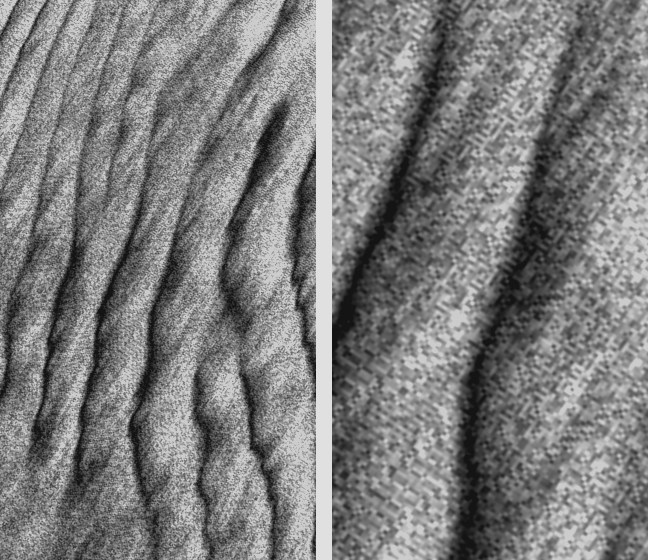
Left: the whole. Right: its middle third, enlarged.
This texture is drawn by a WebGL 1 fragment shader. Its source:

```glsl
precision highp float;

uniform vec2 u_resolution;

float hash(vec2 cell) {
  return fract(sin(dot(cell, vec2(127.1, 311.7))) * 43758.5453);
}

float noise(vec2 p) {
  vec2 cell = floor(p);
  vec2 f = fract(p);
  f = f * f * (3.0 - 2.0 * f);
  return mix(mix(hash(cell), hash(cell + vec2(1.0, 0.0)), f.x),
             mix(hash(cell + vec2(0.0, 1.0)), hash(cell + 1.0), f.x), f.y);
}

// Short diagonal wrinkles lying between the main ridges
float wrinkles(vec2 p, float height) {
  p += 0.03 * vec2(noise(p * 7.0 + 3.0), noise(p * 7.0 + 19.0));
  vec2 along = vec2(0.54, 0.84);
  vec2 across = vec2(0.84, -0.54);
  vec2 q = vec2(dot(p, across) * 34.0, dot(p, along) * 8.0);
  q *= 1.0 + 0.15 * height;
  return 0.7 * noise(q) + 0.3 * noise(q * 1.9 + 31.0) - 0.5;
}

// x: ridge count from left to right, whole at the shadow lines
// y: distance to the nearest fork
vec2 ridgeField(vec2 p, float height) {
  float bend = max(height - 0.4, 0.0);
  float x = p.x - 0.56 - 0.6 * bend * bend;
  float phase = x * (4.6 + 1.8 * height * height);
  phase -= 3.6 * height * max(0.5 - p.x, 0.0);
  phase += 0.95 * (noise(p * vec2(2.6, 2.0) + 5.0) - 0.5);
  phase += 0.28 * (noise(p * vec2(6.0, 5.0) + 11.0) - 0.5);

  // Forks, where a ridge joins or splits
  float nearest = 1.0;
  for (int i = 0; i < 4; i++) {
    float n = float(i);
    vec2 d = p - vec2(fract(0.08 + n * 0.618), 0.25 + n * 0.42);
    float turn = mod(n, 2.0) * 2.0 - 1.0;
    phase += turn * atan(d.y * 0.5, d.x) / 6.283185;
    nearest = min(nearest, length(d));
  }
  return vec2(phase, nearest);
}

// Dark foot, slowly rising slope, bright crest, then a steep drop
float ridgeTone(float phase) {
  float f = fract(phase);
  float drop = 1.0 - smoothstep(0.82, 1.0, f);
  float slope = mix(0.43, 0.7, smoothstep(0.0, 0.75, f));
  float foot = 1.0 - exp(-f * 9.5);
  return mix(0.1, slope, foot * drop);
}

// Sand grains, turned off the axes and finer toward the far end
float grains(vec2 p, float height) {
  vec2 q = mat2(0.82, 0.57, -0.57, 0.82) * p * mix(225.0, 255.0, height);
  return 0.85 * (noise(q) - 0.5) + 0.3 * (noise(q * 0.53 + 47.0) - 0.5);
}

void main() {
  vec2 p = gl_FragCoord.xy / u_resolution.x;
  float height = gl_FragCoord.y / u_resolution.y;

  float wrinkle = wrinkles(p, height);
  vec2 ridge = ridgeField(p, height);
  float phase = ridge.x + 0.22 * wrinkle;
  float depth = mix(0.45, 1.0, smoothstep(0.2, 0.55, noise(p * vec2(3.2, 2.1) + 23.0)));
  depth *= smoothstep(0.0, 0.14, ridge.y);

  float tone = mix(0.54, ridgeTone(phase), depth);
  tone += 0.36 * wrinkle * smoothstep(0.1, 0.5, tone);

  // Broad light and dark areas
  tone += 0.18 * (noise(p * 2.3 + 41.0) - 0.5);
  tone += 0.07 * (p.x - 0.5) + 0.05 * (height - 0.4);

  tone += grains(p, height) * (0.2 + 0.6 * clamp(tone, 0.0, 0.7));
  tone = clamp(tone, 0.08, 0.8);
  gl_FragColor = vec4(vec3(tone), 1.0);
}
```
